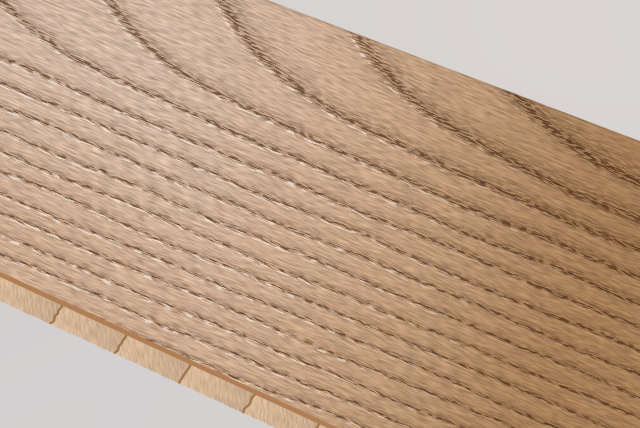
Reproduce this texture procedurally as a Shadertoy shader.

```glsl
// An oak floor board lying diagonally on a pale grey table, lit from the left.
// Growth rings are curves in a sheared frame (x, across the grain); stretched
// gradient noise breaks them into pores, glints and fine fibres.

const float GRAIN_SLOPE = 0.42;
const float SIDE_SLOPE = 0.461;
const int RING_COUNT = 18;

const vec3 PALE_OAK = vec3(0.820, 0.715, 0.635);
const vec3 TAN_OAK = vec3(0.790, 0.650, 0.535);
const vec3 DEEP_OAK = vec3(0.655, 0.500, 0.345);
const vec3 SIDE_OAK = vec3(0.850, 0.725, 0.600);
const vec3 GROOVE = vec3(0.600, 0.430, 0.290);
const vec3 GLINT = vec3(0.940, 0.880, 0.830);
const vec3 TABLE = vec3(0.848, 0.830, 0.818);

vec2 randomGradient(vec2 cell) {
    float angle = 6.2832 * fract(sin(dot(cell, vec2(127.1, 311.7))) * 43758.5);
    return vec2(cos(angle), sin(angle));
}

float gradientNoise(vec2 p) {
    vec2 i = floor(p), f = fract(p);
    vec2 u = f * f * f * (f * (f * 6.0 - 15.0) + 10.0);
    float a = dot(randomGradient(i), f);
    float b = dot(randomGradient(i + vec2(1, 0)), f - vec2(1, 0));
    float c = dot(randomGradient(i + vec2(0, 1)), f - vec2(0, 1));
    float d = dot(randomGradient(i + vec2(1, 1)), f - vec2(1, 1));
    return mix(mix(a, b, u.x), mix(c, d, u.x), u.y);
}

float bell(float x, float width) {
    return exp(-x * x / (width * width));
}

// Returns the strength of the dark pore bands (x) and of the lit rims (y).
vec2 growthRings(float x, float across) {
    vec2 strength = vec2(0.0);
    for (int i = 0; i < RING_COUNT; i++) {
        float k = float(i);
        float rest = 1.19 - 0.048 * k - 0.115 * (1.0 - exp(-0.3 * k));
        // Each ring swings up steeply towards its own start on the left.
        float bend = 0.12 * exp(min((1.18 - 0.305 * k - x) / 0.13, 4.0));
        float wobble = 0.012 * gradientNoise(vec2(x * 4.0, k * 7.3))
                     + 0.005 * gradientNoise(vec2(x * 55.0, k * 3.7));
        float steepness = bend / 0.13;
        float d = (across - rest - bend - wobble) / sqrt(1.0 + steepness * steepness);
        float width = 0.0036 + 0.012 * exp(-0.4 * k) + 0.07 * min(bend, 0.14);
        float band = max(bell(d, width), 0.4 * bell(d - width, width * 2.0));
        strength = max(strength, vec2(band, bell(d + width + 0.002, 0.005)));
    }
    return strength;
}

vec3 boardFace(vec2 p) {
    float across = p.y + GRAIN_SLOPE * p.x;
    float bowed = across + 0.012 * gradientNoise(vec2(p.x * 2.0, across * 3.0));

    // Broad light falling off to the right
    float falloff = p.x - 0.35 * p.y + 0.08 * gradientNoise(p * 2.5);
    float warmth = 0.75 * (1.0 - smoothstep(0.4, 0.95, across));
    vec3 color = mix(PALE_OAK, TAN_OAK, max(warmth, smoothstep(0.0, 0.7, falloff)));
    color = mix(color, DEEP_OAK, smoothstep(0.5, 1.35, falloff));

    // Fibres
    float fibre = 0.7 * gradientNoise(vec2(p.x * 12.0, bowed * 110.0))
                + 1.1 * gradientNoise(vec2(p.x * 38.0, bowed * 215.0));
    color *= 1.0 + 0.15 * fibre;
    float strayPore = smoothstep(0.2, 0.4, gradientNoise(vec2(p.x * 32.0, bowed * 190.0 + 40.0)));

    // Pores and glints along the rings
    vec2 rings = growthRings(p.x, across);
    float streak = gradientNoise(vec2(p.x * 52.0, bowed * 220.0 + 9.0));
    float pores = rings.x * (0.28 + 0.72 * smoothstep(-0.15, 0.15, streak));
    color *= mix(vec3(1.0), vec3(0.56, 0.48, 0.41), clamp(pores + 0.16 * strayPore, 0.0, 1.0));
    float sheen = 1.0 - 0.85 * smoothstep(0.45, 1.2, falloff);
    float spark = smoothstep(0.0, 0.25, gradientNoise(vec2(p.x * 42.0, bowed * 200.0 + 70.0)));
    return mix(color, GLINT, 0.85 * sheen * spark * (0.1 + 0.9 * rings.y));
}

// Cut side: a groove under the face, then blocks parted by slanted joints.
vec3 boardSide(vec2 p, float level, float soft) {
    float block = (p.x - 0.137 - 0.5 * (level - 0.336)) / 0.15;
    block += 0.04 * gradientNoise(vec2(level * 60.0, floor(block + 0.5)));
    float joint = abs(fract(block + 0.5) - 0.5) * 0.15;
    float stripes = gradientNoise(vec2(block * 34.0 + level * 150.0, level * 45.0));
    vec3 color = SIDE_OAK * (1.0 + 0.13 * stripes - 0.08 * fract(block));
    color = mix(color, GROOVE, 0.9 * (1.0 - smoothstep(0.001, 0.002 + soft, joint)));
    return mix(color, GROOVE * 1.15, smoothstep(0.351, 0.355, level));
}

vec3 tableTop(vec2 p) {
    float lowerLeft = 1.0 - smoothstep(0.2, 0.9, p.y);
    vec3 color = mix(TABLE, vec3(0.825, 0.81, 0.812), lowerLeft);
    return color + 0.01 * gradientNoise(p * 2.0) + 0.015 * (p.x - 1.0) * (p.y - 0.5);
}

void mainImage(out vec4 fragColor, in vec2 fragCoord) {
    vec2 p = fragCoord / iResolution.y;
    float soft = 1.0 / iResolution.y;
    float level = p.y + SIDE_SLOPE * p.x;
    float toFarEdge = 1.237 - 0.379 * p.x - p.y;

    vec3 wood = boardFace(p);
    wood *= 1.0 - 0.1 * bell(toFarEdge, 0.005);
    wood = mix(boardSide(p, level, soft), wood, smoothstep(-soft, soft, level - 0.365));

    float ragged = 0.003 * gradientNoise(vec2(p.x * 40.0, 5.0));
    float inside = smoothstep(-soft, soft, toFarEdge)
                 * smoothstep(-soft, soft, level - 0.297 + ragged);
    fragColor = vec4(mix(tableTop(p), wood, inside), 1.0);
}
```
